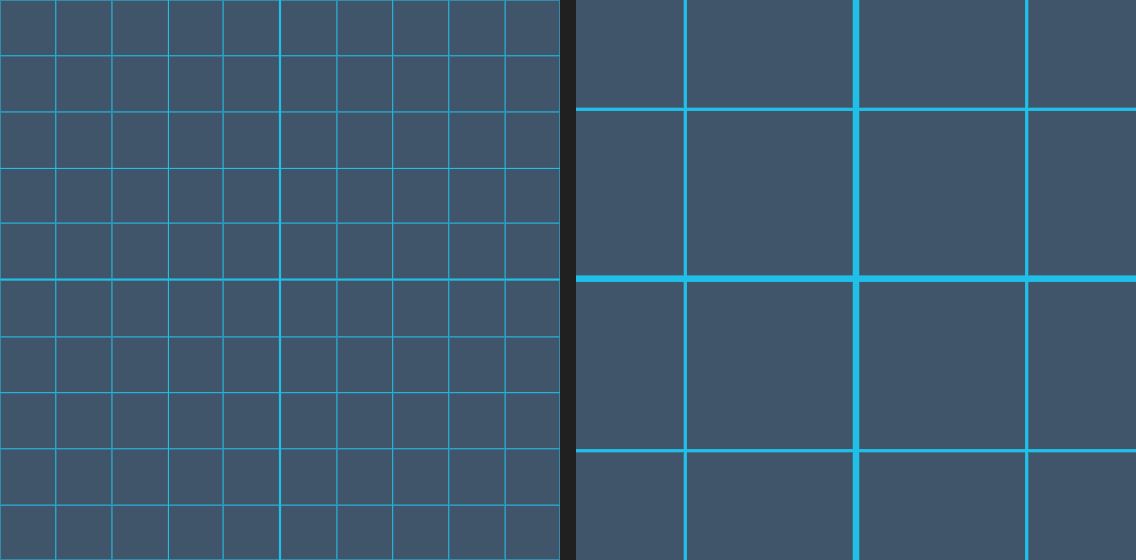
Left: the whole. Right: its middle third, enlarged.
Give the GLSL for this pattern, as a Shadertoy shader.

```glsl
// Flat slate panel ruled into ten by ten squares by thin cyan lines,
// with a bolder line along each central axis. Each axis finds its nearest
// rule, nudges it slightly off the even pitch, and takes box coverage.

const float CELLS = 10.0;
const float THIN_WIDTH = 1.0 / 512.0;
const float AXIS_WIDTH = 2.0 / 512.0;
const vec3 SLATE = vec3(0.255, 0.335, 0.415);
const vec3 CYAN = vec3(0.12, 0.75, 0.91);

// Small uneven spacing of the rules, in thousandths of the canvas
const float NUDGE[11] = float[11](
    0.0, -0.4, -0.1, 0.8, -1.6, 0.0, 1.6, 1.2, 1.4, 2.0, 0.0);

// Antialiased coverage of a band with the given centre distance
float bandCoverage(float dist, float width, float pixel) {
    float low = max(dist - 0.5 * pixel, -0.5 * width);
    float high = min(dist + 0.5 * pixel, 0.5 * width);
    return clamp((high - low) / pixel, 0.0, 1.0);
}

// Coverage of the rules crossing one axis
float ruleCoverage(float position, float axisShift, float pixel) {
    int index = int(clamp(floor(position * CELLS + 0.5), 0.0, CELLS));
    bool isAxis = index == 5;
    float centre = float(index) / CELLS + NUDGE[index] * 0.001;
    centre += isAxis ? axisShift : 0.0;
    float width = isAxis ? AXIS_WIDTH : THIN_WIDTH;
    return bandCoverage(abs(position - centre), width, pixel);
}

void mainImage(out vec4 fragColor, in vec2 fragCoord) {
    vec2 uv = fragCoord / iResolution.xy;
    vec2 pixel = 1.0 / iResolution.xy;

    // Rows are counted from the top so both axes share one spacing
    float columns = ruleCoverage(uv.x, 0.0, pixel.x);
    float rows = ruleCoverage(1.0 - uv.y, -0.0008, pixel.y);

    fragColor = vec4(mix(SLATE, CYAN, max(columns, rows)), 1.0);
}
```
